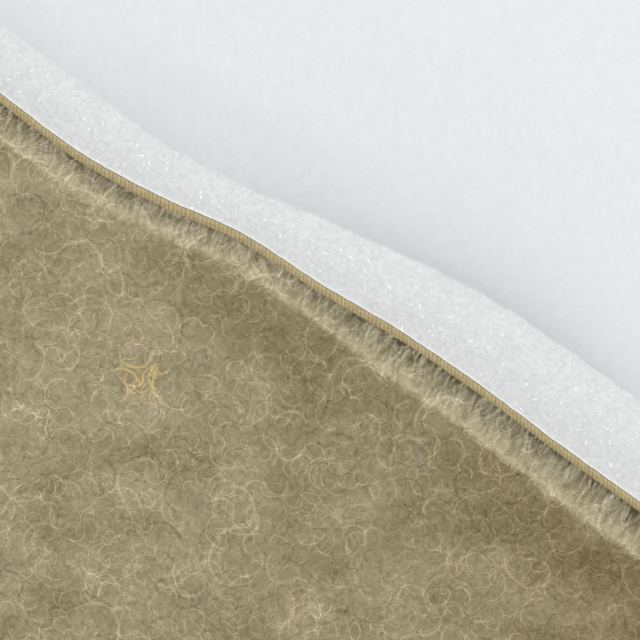
Give the GLSL for this texture, as a WebGL 2 fragment shader.

```glsl
#version 300 es
precision highp float;
uniform vec2 u_resolution;
out vec4 outColor;

// Heights of the three long edges at nine even steps across the canvas
const float ROLL[9] = float[9](.964, .872, .779, .711, .659, .603, .542, .461, .372);
const float CORD[9] = float[9](.854, .762, .693, .637, .557, .483, .398, .305, .215);
const float FOLD[9] = float[9](.779, .697, .633, .577, .490, .398, .310, .215, .125);

float hash(vec2 p) {
  vec3 q = fract(vec3(p.xyx) * .1031);
  q += dot(q, q.yzx + 33.33);
  return fract((q.x + q.y) * q.z);
}

float noise(vec2 p) {
  vec2 i = floor(p), f = fract(p);
  f = f * f * (3. - 2. * f);
  return mix(mix(hash(i), hash(i + vec2(1, 0)), f.x),
             mix(hash(i + vec2(0, 1)), hash(i + vec2(1, 1)), f.x), f.y);
}

float fbm(vec2 p) {
  float sum = 0., amp = .5;
  for (int i = 0; i < 4; i++) {
    sum += amp * noise(p);
    p = mat2(1.6, 1.2, -1.2, 1.6) * p + 7.3;
    amp *= .5;
  }
  return sum;
}

// Catmull-Rom curve through the edge heights
float curve(float h[9], float x) {
  float t = clamp(x, 0., .9999) * 8.;
  int i = int(t);
  float f = fract(t);
  float b = h[i], c = h[i + 1];
  float a = i > 0 ? h[i - 1] : 2. * b - c;
  float d = i < 7 ? h[i + 2] : 2. * c - b;
  return b + .5 * f * (c - a + f * (2. * a - 5. * b + 4. * c - d + f * (3. * (b - c) + d - a)));
}

// Curly hairs: layers of scattered circular arcs, light and dark
float curls(vec2 p) {
  float sum = 0.;
  for (int layer = 0; layer < 6; layer++) {
    float k = float(layer), turn = k * 1.1;
    vec2 q = mat2(cos(turn), sin(turn), -sin(turn), cos(turn)) * p * (20. + 6. * k) + 40. + k * 13.;
    vec2 cell = floor(q);
    for (int n = 0; n < 9; n++) {
      vec2 c = cell + vec2(n % 3 - 1, n / 3 - 1);
      vec2 d = q - c - vec2(hash(c), hash(c + 57.));
      float len = length(d) + 1e-4, angle = 6.283 * hash(c + 91.);
      float strand = 1. - smoothstep(.01, .075, abs(len - mix(.35, .9, hash(c + 23.))));
      float arc = smoothstep(-.1, .4, dot(d / len, vec2(cos(angle), sin(angle))));
      sum += strand * arc * (hash(c + 71.) - .4);
    }
  }
  return sum;
}

void main() {
  vec2 uv = gl_FragCoord.xy / u_resolution;
  float px = 1. / u_resolution.y;
  float wobble = fbm(uv * 60.) - .47;
  float roll = (uv.y - curve(ROLL, uv.x)) * .84 + wobble * .006;
  float cord = (uv.y - curve(CORD, uv.x)) * .84 + wobble * .002;
  float fold = (uv.y - curve(FOLD, uv.x)) * .84 + wobble * .014;
  float along = dot(uv, vec2(.84, -.54));
  float grain = noise(uv * 300.) - .5;

  // White sheet with the soft shadow behind the roll
  float up = max(roll, 0.);
  vec3 white = vec3(.907, .918, .920) + .012 * smoothstep(.1, .5, up);
  float shade = .055 + .055 * smoothstep(.3, .7, uv.x) * smoothstep(1.1, .85, uv.x);
  white -= shade * exp(-up / .055);
  float crease = uv.y - (.945 - .5 * (uv.x - .2));
  white -= .014 * smoothstep(.03, -.05, crease) * smoothstep(.12, .25, uv.x) * smoothstep(.65, .4, uv.x);
  white += (fbm(uv * 110.) - .47) * .025 + grain * .012;

  // Rounded white roll with crystalline glints
  float width = max(cord - roll, .02);
  float t = clamp(cord / width, 0., 1.);
  vec3 rollColor = vec3(.845, .855, .852) + .04 * smoothstep(0., .75, t);
  rollColor += (fbm(uv * 160.) - .47) * .07 + grain * .04;
  rollColor += .10 * smoothstep(.86, .97, noise(uv * 210. + 9.)) * smoothstep(1., .5, t);
  rollColor += .07 * smoothstep(.007, 0., cord);
  vec3 col = mix(rollColor, white, smoothstep(-.003, .004, roll));

  // Matted brown fibres
  float hair = curls(uv + .008 * vec2(noise(uv * 35.), noise(uv * 35. + 19.)));
  float clumps = fbm(uv * vec2(13., 17.)) - .47;
  vec3 felt = vec3(.585, .543, .428) + clumps * .16 + hair * vec3(.125, .12, .105);
  felt += (fbm(uv * 140.) - .47) * .12 + grain * .05;
  felt -= .055 * exp(-pow((fold + .055) / .05, 2.)) * smoothstep(.1, .35, uv.x);
  felt -= vec3(.04, .045, .05) * smoothstep(.5, 1., uv.x);
  felt += .025 * smoothstep(.5, .1, uv.x) * smoothstep(.05, .3, uv.y);
  float straw = exp(-900. * dot(uv - vec2(.22, .41), uv - vec2(.22, .41)))
              + .7 * exp(-4000. * dot(uv - vec2(.45, .06), uv - vec2(.45, .06)));
  felt += straw * vec3(.13, .07, -.03) * smoothstep(-.05, .3, hair);

  // Upright fringe between the fold and the cord
  float s = clamp(fold / max(fold - cord, .01), 0., 1.);
  float bend = .012 * noise(vec2(along * 45., s * 3.)) + .008 * s;
  float tuft = noise(vec2((along + bend) * 230., s * 3.5));
  tuft = .6 * tuft + .4 * noise(vec2((along - bend * 1.5) * 310., s * 5. + 8.));
  vec3 fringe = mix(vec3(.665, .625, .505), vec3(.52, .49, .40), smoothstep(.15, .85, s));
  fringe += (tuft - .5) * (.12 + .32 * s) + hair * .11 + grain * .05;
  float tips = .80 + .16 * (noise(vec2(along * 90., 3.)) - .5) + .2 * (tuft - .5);
  fringe = mix(fringe, vec3(.29, .265, .20) + tuft * .07, .85 * smoothstep(tips - .1, tips + .12, s));
  vec3 brown = mix(felt, fringe, smoothstep(-.006, .008, fold + hair * .004));
  brown += .06 * exp(-pow((fold - .004) / .007, 2.));
  col = mix(brown, col, smoothstep(-px, px, cord));

  // Twisted cord along the seam
  float body = cord + .0065;
  float twist = sin(along * 900. + cord * 500.);
  vec3 cordColor = vec3(.68, .62, .47) + body * 9. + twist * .035 + grain * .08;
  col = mix(col, cordColor, 1. - smoothstep(.006 - px, .006 + px, abs(body)));

  outColor = vec4(clamp(col, 0., 1.), 1.);
}
```
